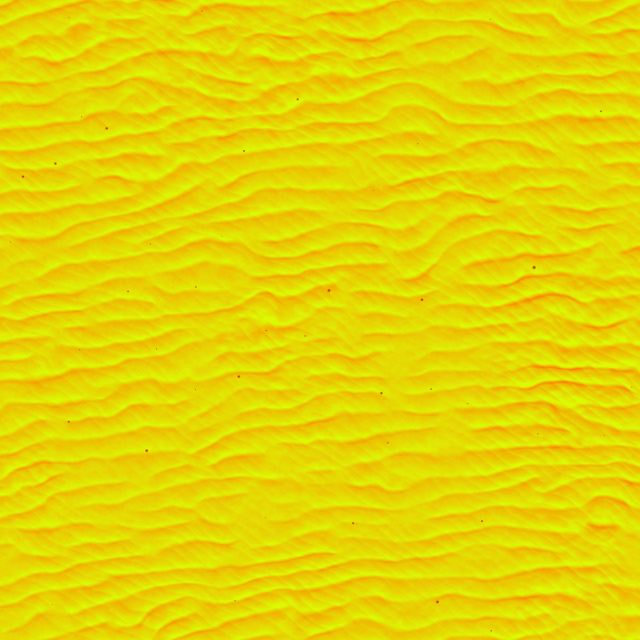
This texture is drawn by a three.js fragment shader. Its source:

```glsl
// Wind-rippled sand in yellow and gold: skewed, nearly horizontal waves that fork.
// Two layers of wave packets on jittered grids are summed as phasors; the phase of
// each sum drives a ripple profile. Rough patches, grain and specks go on top.
varying vec2 vUv;

const float TAU = 6.2831853;
const float RIPPLES = 30.0;              // main ripples over the height
const vec2 PACKET = vec2(0.078, 0.044);  // grid cell of the wave packets
const float REACH = 1.2;                 // packet radius in cells
const float FINE_SCALE = 1.75;           // frequency of the small ripples
const float FINE_SHARE = 0.26;
const float SLOPE_LEFT = 0.21;           // rise of the ripples at the left edge
const float SLOPE_LOSS = 0.19;           // how much of it is lost to the right
const float SLOPE_JITTER = 0.55;
const float PHASE_JITTER = 0.52;         // in cycles, makes the forks
const float EDGE = 0.77;                 // place of the steep side in the profile
const float GREEN_LOW = 0.71;            // green channel in the gold troughs
const float GREEN_HIGH = 0.985;          // green channel on the bright crests
const float GRAIN = 0.036;
const float SPECK_CELLS = 14.0;
const float SPECK_SHARE = 0.24;
const vec3 SPECK_COLOR = vec3(0.76, 0.20, 0.06);

float hash(vec2 p) {
  return fract(sin(dot(p, vec2(127.1, 311.7))) * 43758.5453);
}

float noise(vec2 p) {
  vec2 i = floor(p);
  vec2 f = fract(p);
  f = f * f * f * (f * (f * 6.0 - 15.0) + 10.0);
  float low = mix(hash(i), hash(i + vec2(1.0, 0.0)), f.x);
  float high = mix(hash(i + vec2(0.0, 1.0)), hash(i + vec2(1.0, 1.0)), f.x);
  return mix(low, high, f.y);
}

float fbm(vec2 p) {
  float sum = 0.0;
  float gain = 0.53;
  for (int i = 0; i < 4; i++) {
    sum += gain * noise(p);
    p = p * 2.03 + 17.3;
    gain *= 0.5;
  }
  return sum;
}

// Bends the ripples on three scales, most finely in rough patches.
vec2 bend(vec2 p, float rough) {
  float shift = 0.020 * (noise(p * vec2(3.0, 4.0) + 5.0) - 0.5);
  shift += 0.017 * (noise(p * vec2(14.0, 13.0) + 31.0) - 0.5);
  shift += (0.007 + 0.004 * rough) * (noise(p * vec2(34.0, 28.0) + 57.0) - 0.5);
  return p + vec2(0.0, shift);
}

// Sum of wave packets: xy is the phasor, z the total weight.
vec3 ripplePhasor(vec2 p, float scale) {
  vec2 size = PACKET / scale;
  vec2 home = floor(p / size);
  vec3 sum = vec3(0.0);
  for (int j = -1; j <= 1; j++) {
    for (int i = -1; i <= 1; i++) {
      vec2 cell = home + vec2(float(i), float(j));
      vec2 center = (cell + 0.2 + 0.6 * vec2(hash(cell + 3.1), hash(cell + 8.7))) * size;
      vec2 d = p - center;
      vec2 r = d / (size * REACH);
      float weight = max(1.0 - dot(r, r), 0.0);
      weight *= weight;
      float x = center.x;
      float rise = SLOPE_LEFT * x - 0.5 * SLOPE_LOSS * x * x;
      float slope = SLOPE_LEFT - SLOPE_LOSS * x + SLOPE_JITTER * (hash(cell + 14.3) - 0.5);
      float stretch = 0.88 + 0.24 * hash(cell + 21.9);
      float cycles = scale * RIPPLES * (center.y - rise + dot(d, vec2(-slope, stretch)));
      float angle = TAU * (cycles + PHASE_JITTER * (hash(cell + 27.5) - 0.5));
      sum += weight * vec3(cos(angle), sin(angle), 1.0);
    }
  }
  return sum;
}

// Narrow crest, long gold slope, steep return; x is the tone, y the phase, z the strength.
vec3 ripples(vec2 p, float scale) {
  vec3 wave = ripplePhasor(p, scale);
  float t = fract(atan(wave.y, wave.x) / TAU + 1.0);
  float fall = 1.0 - pow(min(t / EDGE, 1.0), 0.8);
  float strength = smoothstep(0.05, 0.7, length(wave.xy) / max(wave.z, 0.001));
  return vec3(fall + smoothstep(EDGE, 1.0, t), t, strength);
}

// Sparse dark dots, mostly tiny.
float specks(vec2 p) {
  vec2 cell = floor(p * SPECK_CELLS);
  vec2 center = (cell + 0.1 + 0.8 * vec2(hash(cell + 41.0), hash(cell + 47.0))) / SPECK_CELLS;
  float size = hash(cell + 53.0);
  float radius = mix(0.0012, 0.0030, size * size * size);
  float spot = 1.0 - smoothstep(0.1 * radius, 1.3 * radius, distance(p, center));
  return spot * step(hash(cell + 61.0), SPECK_SHARE) * (0.4 + 0.6 * size);
}

void main() {
  // Rough ground gathers toward the upper right.
  float lean = 0.16 * (vUv.x + vUv.y - 1.0);
  float rough = smoothstep(0.42, 0.78, fbm(vUv * 4.5 + 9.0) + lean);

  vec2 ground = bend(vUv, rough);
  vec3 main_ = ripples(ground, 1.0);
  vec3 fine = ripples(ground + 3.7, FINE_SCALE);
  float patches = smoothstep(0.3, 0.7, noise(vUv * vec2(9.0, 14.0) + 83.0));
  float contrast = main_.z * (0.66 + 0.2 * patches + 0.14 * rough);
  float tone = mix(0.53, main_.x, contrast);
  tone += FINE_SHARE * (0.5 + patches * 0.4 + rough * 0.6) * fine.z * (fine.x - 0.52);

  // Green carries the shading: mottling, streaks, orange edges and grain.
  float green = mix(GREEN_LOW, GREEN_HIGH, tone);
  green += 0.045 * (fbm(vUv * vec2(40.0, 70.0)) - 0.5);
  green += (0.03 + 0.07 * rough) * (noise(vUv * vec2(75.0, 140.0)) - 0.5);
  float edge = (main_.y - EDGE) / 0.08;
  float streak = smoothstep(0.4, 0.8, noise(vUv * vec2(16.0, 32.0) + 71.0));
  green -= main_.z * exp(-edge * edge) * streak * (0.05 + 0.10 * rough);
  green += GRAIN * (noise(vUv * 240.0) - 0.5);
  green = clamp(green, 0.5, 0.975);

  float red = 0.93 - 0.29 * (green - 0.74);
  float blue = max(0.012 + 0.04 * (green - 0.84), 0.0);
  vec3 color = mix(vec3(red, green, blue), SPECK_COLOR, specks(vUv));
  gl_FragColor = vec4(color, 1.0);
}
```
